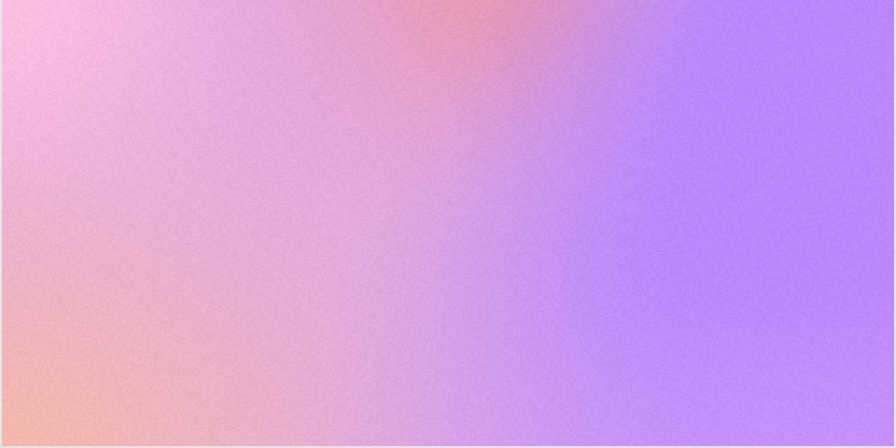
This background is drawn by a WebGL 2 fragment shader. Its source:

```glsl
#version 300 es
precision highp float;
// Soft pastel gradient: pink, peach and rose glows beside a violet field, with fine grain and a pale rim.

#define GRAIN_CELLS 256.0
#define GRAIN_AMOUNT 0.033
#define RIM_WIDTH 0.004
#define RIM_SOFTNESS 0.001

uniform vec2 u_resolution;
out vec4 fragColor;

const vec3 ORCHID = vec3(0.885, 0.665, 0.885);
const vec3 PINK = vec3(0.99, 0.75, 0.89);
const vec3 PEACH = vec3(0.955, 0.72, 0.68);
const vec3 ROSE = vec3(0.91, 0.60, 0.70);
const vec3 VIOLET = vec3(0.73, 0.53, 0.99);
const vec3 LILAC = vec3(0.77, 0.57, 0.98);
const vec3 RIM = vec3(0.92, 0.89, 0.91);

float hash(vec2 p) {
  return fract(sin(dot(p, vec2(12.9898, 78.233))) * 43758.5453);
}

// Elliptical Gaussian falloff
float glow(vec2 p, vec2 center, vec2 radius) {
  vec2 d = (p - center) / radius;
  return exp(-dot(d, d));
}

void main() {
  vec2 uv = gl_FragCoord.xy / u_resolution;
  float aspect = u_resolution.x / u_resolution.y;
  vec2 p = vec2(uv.x * 2.0, uv.y);

  // Warm glows over the orchid base
  vec3 color = ORCHID;
  color = mix(color, PINK, glow(p, vec2(0.0, 1.05), vec2(0.42, 0.5)));
  color = mix(color, PEACH, glow(p, vec2(0.0, -0.05), vec2(0.68, 0.55)));
  color = mix(color, ROSE, glow(p, vec2(1.16, 1.05), vec2(0.42, 0.35)));

  // Violet field with a curved, blurred left edge
  float edge = 0.545 + 0.13 * uv.y * uv.y;
  float blur = mix(0.25, 0.17, uv.y);
  vec3 field = mix(LILAC, VIOLET, smoothstep(0.0, 0.45, uv.y));
  color = mix(color, field, smoothstep(edge - blur, edge + blur, uv.x));

  // Fine grain
  vec2 canvas = vec2(uv.x * aspect, uv.y);
  color += (hash(floor(canvas * GRAIN_CELLS)) - 0.5) * GRAIN_AMOUNT;

  // Pale rim on the left, right and bottom
  float rimDistance = min(min(canvas.x, aspect - canvas.x), canvas.y);
  float inside = smoothstep(RIM_WIDTH - RIM_SOFTNESS, RIM_WIDTH + RIM_SOFTNESS, rimDistance);
  color = mix(RIM, color, inside);

  fragColor = vec4(color, 1.0);
}
```
